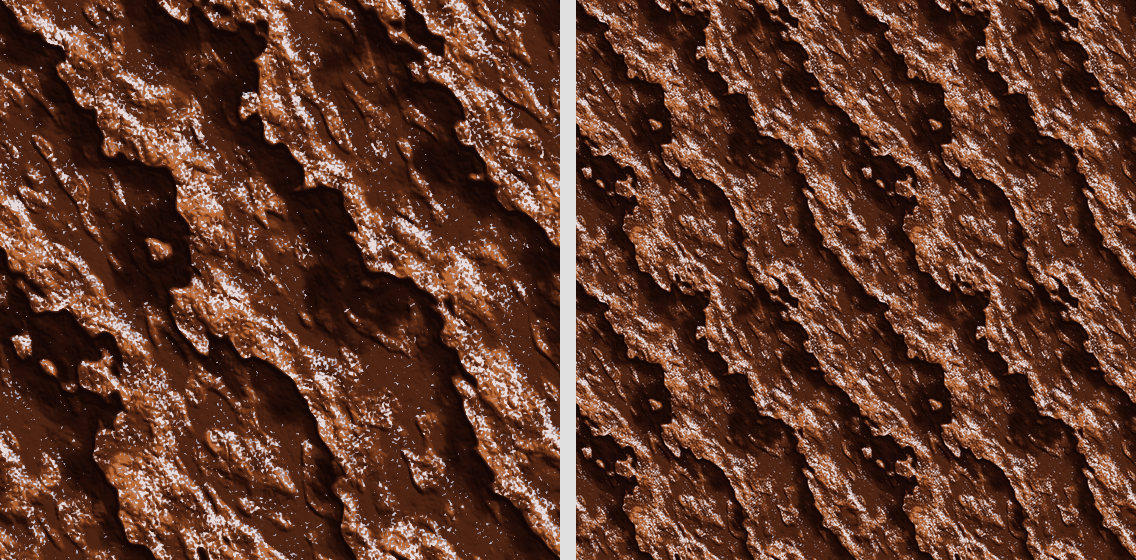
Left, the tile; right, the same tile 2 across and 2 down.
Write a WebGL 1 fragment shader that draws this texture.

```glsl
precision highp float;
// Wet brown paste raked into diagonal ridges with a crumbly, glinting crust.
// A warped sawtooth lays out the ridges, folded gradient noise adds the lumps,
// and a height difference towards the light shades them. Everything wraps.

uniform vec2 u_resolution;

const vec2 RIDGE = vec2(3.0, 2.0);        // whole ridges per canvas side
const vec2 LIGHT = vec2(0.45, 0.89);      // direction towards the light
const float LIGHT_STEP = 0.004;
const float RIDGE_HEIGHT = 0.025;
const float STRAND_HEIGHT = 0.022;
const float LUMP_HEIGHT = 0.03;
const float CRUST_WIDTH = 0.24;           // share of the ridge spacing
const float RELIEF_CONTRAST = 0.17;
const float SHADOW_DEPTH = 0.3;
const float GLINT_START = 0.34;

const vec3 HOLLOW = vec3(0.08, 0.025, 0.015);
const vec3 DARK = vec3(0.15, 0.055, 0.03);
const vec3 BROWN = vec3(0.31, 0.14, 0.07);
const vec3 RUST = vec3(0.46, 0.22, 0.10);
const vec3 ORANGE = vec3(0.72, 0.40, 0.19);
const vec3 PEACH = vec3(0.80, 0.52, 0.34);
const vec3 DULL_GLINT = vec3(0.65, 0.47, 0.41);
const vec3 COOL_GLINT = vec3(0.58, 0.56, 0.63);
const vec3 WHITE_GLINT = vec3(0.90, 0.85, 0.85);

vec2 gradientAt(vec2 cell) {
  vec3 h = fract(cell.xyx * vec3(0.1031, 0.1030, 0.0973));
  h += dot(h, h.yzx + 33.33);
  float angle = 6.2832 * fract((h.x + h.y) * h.z);
  return vec2(cos(angle), sin(angle));
}

// Turns a lattice corner back to canvas axes, so that it can wrap there.
vec2 wrapCorner(vec2 corner, vec2 cells) {
  vec2 c = corner * cells.yx;
  vec2 onCanvas = vec2(RIDGE.x * c.x - RIDGE.y * c.y, RIDGE.y * c.x + RIDGE.x * c.y);
  return floor(mod(onCanvas + 0.5, dot(RIDGE, RIDGE) * cells.x * cells.y));
}

float cornerValue(vec2 corner, vec2 offset, vec2 cells) {
  return dot(gradientAt(wrapCorner(corner, cells)), offset);
}

// Tiling gradient noise on a lattice aligned with the ridges;
// cells counts the lattice steps per ridge spacing, across and along.
float noise(vec2 p, vec2 cells) {
  vec2 q = vec2(dot(p, RIDGE), dot(p, vec2(-RIDGE.y, RIDGE.x))) * cells;
  vec2 i = floor(q), f = q - i;
  vec2 w = f * f * f * (f * (f * 6.0 - 15.0) + 10.0);
  vec2 r = vec2(1.0, 0.0);
  float low = mix(cornerValue(i, f, cells), cornerValue(i + r, f - r, cells), w.x);
  float high = mix(cornerValue(i + r.yx, f - r.yx, cells),
                   cornerValue(i + 1.0, f - 1.0, cells), w.x);
  return 1.4 * mix(low, high, w.y);
}

// Returns height, crust cover, body tone from the lumps, and shadow.
vec4 surface(vec2 p) {
  // Position across the ridge, bent and frayed at several sizes
  float across = dot(p, RIDGE) + 0.3 * noise(p, vec2(1.0))
    + 0.25 * noise(p + 0.37, vec2(2.0, 1.0))
    + 0.17 * noise(p, vec2(4.0, 3.0)) + 0.1 * noise(p, vec2(9.0, 7.0));
  float t = fract(across);

  // Sharp left bank, ragged right flank, shade before the next ridge
  float width = CRUST_WIDTH + 0.3 * noise(p + 0.61, vec2(3.0, 1.0));
  float rise = smoothstep(0.0, 0.07, t);
  float bank = rise * (1.0 - smoothstep(width, width + 0.28, t));
  float shadow = max(1.0 - rise, smoothstep(0.64, 0.98, t));

  // Long strands split the crust, loose crumbs lie outside it
  float strand = noise(p + 0.29, vec2(6.0, 3.0));
  float crumbs = smoothstep(0.05, 0.4, noise(p + 0.17, vec2(8.0, 4.0))
    + 0.4 * noise(p + 0.47, vec2(3.0, 1.0)));
  float crust = max(bank * mix(0.35, 1.0, smoothstep(-0.45, 0.0, strand)),
                    0.7 * crumbs * (1.0 - 0.85 * shadow));

  float lumps = 0.6 * abs(noise(p, vec2(7.0, 5.0)))
    + 0.42 * abs(noise(p + 0.23, vec2(13.0, 10.0)))
    + 0.24 * abs(noise(p + 0.71, vec2(27.0, 22.0)));
  float height = RIDGE_HEIGHT * bank + STRAND_HEIGHT * crust * (0.4 + strand)
    + LUMP_HEIGHT * mix(0.25, 1.0, crust) * lumps;
  return vec4(height, crust, 0.65 * lumps + 0.22 * strand, shadow);
}

vec3 pasteColour(float tone) {
  vec3 c = mix(HOLLOW, DARK, smoothstep(0.0, 0.16, tone));
  c = mix(c, BROWN, smoothstep(0.15, 0.38, tone));
  c = mix(c, RUST, smoothstep(0.4, 0.58, tone));
  c = mix(c, ORANGE, smoothstep(0.58, 0.78, tone));
  return mix(c, PEACH, smoothstep(0.85, 1.15, tone));
}

void main() {
  vec2 p = gl_FragCoord.xy / u_resolution;
  vec4 here = surface(p);
  float crust = here.y, body = here.z, shadow = here.w;
  float relief = (here.x - surface(p + LIGHT * LIGHT_STEP).x) / LIGHT_STEP;
  relief = clamp(relief, -1.8, 1.8);

  // Body colour
  float tone = 0.37 + crust * (0.07 + body) + RELIEF_CONTRAST * relief
    - SHADOW_DEPTH * shadow * (1.0 - 0.5 * crust);
  vec3 colour = pasteColour(tone);

  // Fine glints on the crust, cooler specks and sheen on the wet paste
  float sparkle = 0.62 * noise(p + 0.43, vec2(58.0, 54.0))
    + 0.42 * noise(p + 0.83, vec2(28.0, 23.0));
  float patches = noise(p + 0.53, vec2(7.0, 4.0));
  float shine = sparkle + 0.24 * relief + 0.33 * crust + 0.3 * patches - 0.3 * shadow;
  vec3 glint = mix(mix(COOL_GLINT, DULL_GLINT, crust), WHITE_GLINT,
                   smoothstep(0.48, 0.85, shine));
  colour = mix(colour, glint, smoothstep(GLINT_START, GLINT_START + 0.2, shine));
  gl_FragColor = vec4(colour, 1.0);
}
```
